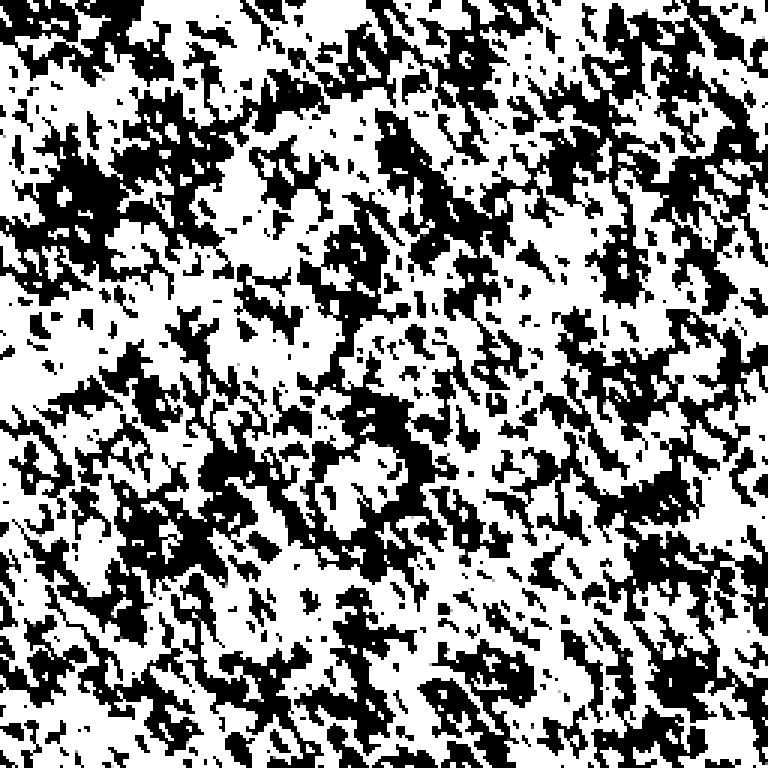
This texture is drawn by a WebGL 1 fragment shader. Its source:

```glsl
precision highp float;

uniform vec2 u_resolution;

const vec3 INK = vec3(0.0);
const vec3 PAPER = vec3(1.0);
const float CELLS = 256.0;        // grid that gives the stepped outlines
const float GRAIN_ANGLE = -0.96;  // long axis falls to the right
const float GRAIN_STRETCH = 1.55;
const float BASE_FREQUENCY = 11.0;
const float GAIN = 1.15;
const float INK_LEVEL = -0.092;
const float EDGE = 0.003;

// Random unit vector for a lattice point
vec2 randomDirection(vec2 p) {
  vec3 q = fract(p.xyx * vec3(0.1031, 0.1030, 0.0973));
  q += dot(q, q.yzx + 33.33);
  float angle = 6.28319 * fract((q.x + q.y) * q.z);
  return vec2(cos(angle), sin(angle));
}

float gradientNoise(vec2 p) {
  vec2 i = floor(p);
  vec2 f = p - i;
  vec2 w = f * f * f * (f * (f * 6.0 - 15.0) + 10.0);
  float a = dot(randomDirection(i), f);
  float b = dot(randomDirection(i + vec2(1.0, 0.0)), f - vec2(1.0, 0.0));
  float c = dot(randomDirection(i + vec2(0.0, 1.0)), f - vec2(0.0, 1.0));
  float d = dot(randomDirection(i + vec2(1.0, 1.0)), f - vec2(1.0, 1.0));
  return mix(mix(a, b, w.x), mix(c, d, w.x), w.y);
}

// Coordinates along and across the grain, shortened along it
vec2 toGrain(vec2 p, float angle, float stretch) {
  vec2 along = vec2(cos(angle), sin(angle));
  vec2 across = vec2(-along.y, along.x);
  return vec2(dot(p, along) / stretch, dot(p, across));
}

// Four octaves, from broad patches to fine specks
float grain(vec2 p, float frequency, float gain) {
  float sum = 0.0;
  float amplitude = 1.0;
  for (int octave = 0; octave < 4; octave++) {
    vec2 offset = vec2(37.3, 71.9) * float(octave + 1);
    sum += amplitude * gradientNoise(p * frequency + offset);
    frequency *= 2.0;
    amplitude *= gain;
  }
  return sum;
}

void main() {
  vec2 uv = gl_FragCoord.xy / min(u_resolution.x, u_resolution.y);
  vec2 cell = (floor(uv * CELLS) + 0.5) / CELLS;
  float height = grain(toGrain(cell, GRAIN_ANGLE, GRAIN_STRETCH), BASE_FREQUENCY, GAIN);
  float paper = smoothstep(INK_LEVEL - EDGE, INK_LEVEL + EDGE, height);
  gl_FragColor = vec4(mix(INK, PAPER, paper), 1.0);
}
```
